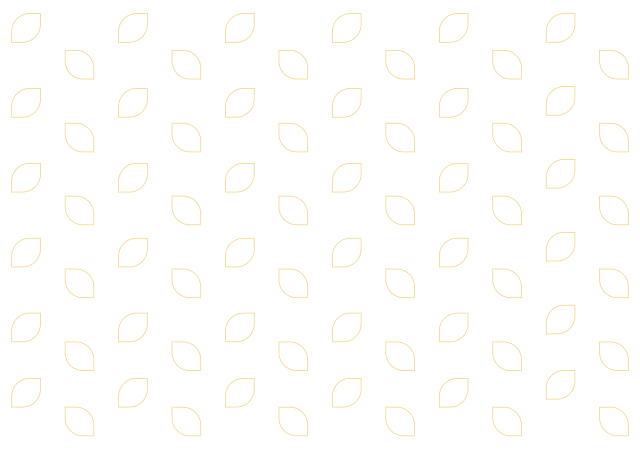
Reproduce this pattern procedurally as a Shadertoy shader.

```glsl
// Signed distance to a leaf: a square with two opposite corners rounded
float leafDistance(vec2 p, float halfSize, float radius) {
    if (p.y < p.x) p = -p;  // half-turn symmetry
    vec2 q = vec2(-p.x, p.y) - (halfSize - radius);
    return length(max(q, 0.0)) + min(max(q.x, q.y), 0.0) - radius;
}

// Share of a pixel covered by a line, also when thinner than the pixel
float lineCoverage(float d, float width, float pixel) {
    float upper = min(d + 0.5 * pixel, 0.5 * width);
    float lower = max(d - 0.5 * pixel, -0.5 * width);
    return max(upper - lower, 0.0) / pixel;
}

void mainImage(out vec4 fragColor, in vec2 fragCoord) {
    // Percent of the canvas height, y measured down from the top
    float pixel = 100.0 / iResolution.y;
    vec2 p = fragCoord * pixel;
    p.y = 100.0 - p.y;

    // Twelve columns, every second one lowered and mirrored
    float column = clamp(floor((p.x - 5.79) / 11.878 + 0.5), 0.0, 11.0);
    float x = p.x - 5.79 - column * 11.878;
    bool lowered = mod(column, 2.0) > 0.5;
    float firstRow = lowered ? 14.37 : 6.21;

    // The raised columns are spaced wider, except the last of them
    float pitch = lowered || column > 9.5 ? 16.2 : 16.64;

    float d = 1e3;
    for (int row = 0; row < 6; row++) {
        // The bottom row sits closer to the one above
        float offset = row < 5 ? float(row) * pitch : 4.0 * pitch + 14.5;
        vec2 local = vec2(lowered ? -x : x, firstRow + offset - p.y);
        float leaf = leafDistance(local, 3.19, 3.98);
        if (abs(leaf) < abs(d)) d = leaf;
    }

    vec3 gold = vec3(0.94, 0.81, 0.45);
    vec3 color = mix(vec3(1.0), gold, lineCoverage(d, 0.15, pixel));
    fragColor = vec4(color, 1.0);
}
```
